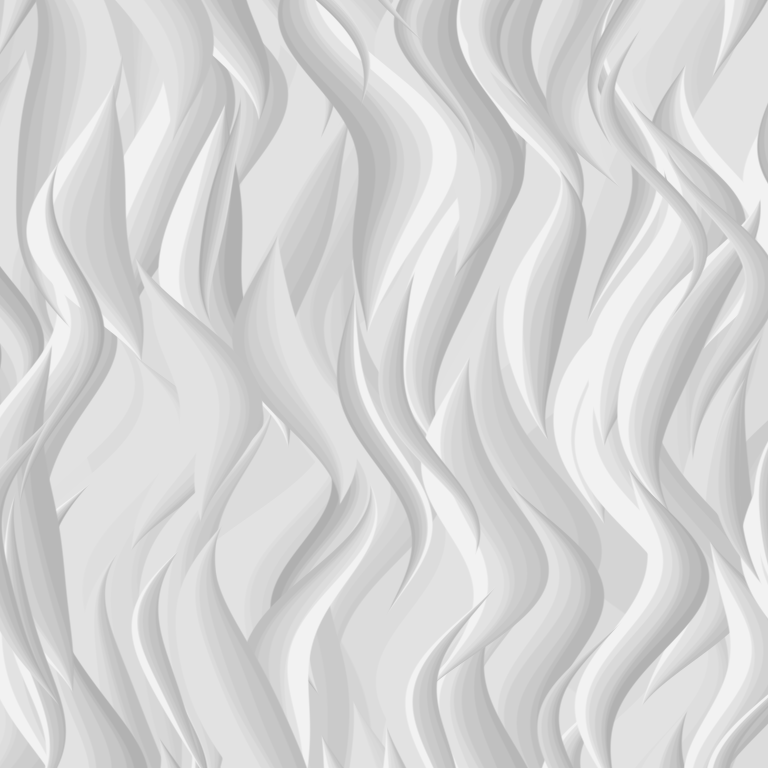
Give the GLSL for this pattern, as a Shadertoy shader.

```glsl
// Pale grey flowing strands: swaying, pointed leaves that run upwards and overlap.
// Each leaf is shaded across its width in flat steps from a light to a dark rim,
// and three scattered layers (broad, medium, slender) are painted back to front.

const float BACKDROP  = 0.862;
const float LEAF_TONE = 0.888;
const float HIGHLIGHT = 0.95;
const float BAND_DROP = 0.036;   // tone lost at each shading step
const int   BANDS     = 5;

float hash(float n) {
    return fract(sin(n * 127.1 + 3.7) * 43758.5453);
}

// Antialiased step for a signed distance.
float softStep(float dist, float edge) {
    return smoothstep(-edge, edge, dist);
}

// Sideways drift shared by all strands; the phase varies over the canvas.
float sway(float y, float phase, float amount) {
    return amount * (sin(13.5 * y + phase) + 0.25 * sin(23.0 * y + 2.0 * phase));
}

// Broad, faint folds behind the leaves.
float backdrop(vec2 p, float edge) {
    float x = p.x + sway(p.y, 4.0 * p.x, 0.04);
    float fold = sin(11.0 * x + 2.0 * sin(4.0 * p.y)) + 0.5 * sin(6.0 * p.y - 5.0 * x);
    float tone = BACKDROP + 0.022 * softStep(fold - 0.6, 12.0 * edge);
    return tone - 0.03 * softStep(-0.85 - fold, 12.0 * edge);
}

// Paints one leaf over a tone. size = half width and half length.
float paintLeaf(float tone, vec2 p, vec2 centre, vec2 size,
                float bandStart, float contrast, float seed, float edge) {
    float t = (p.y - centre.y) / size.y;
    if (abs(t) >= 1.0) return tone;

    // Swaying spine and a width that tapers to both tips
    float phase = 5.0 * centre.x + 1.6 * hash(seed + 0.1);
    float slant = 0.08 * (hash(seed + 0.2) - 0.5);
    float spine = centre.x + sway(p.y, phase, mix(0.035, 0.058, hash(seed + 0.3))) + slant * t;
    float skew = 0.9 * (hash(seed + 0.4) - 0.5);
    float halfWidth = size.x * pow(1.0 - t * t, 1.4) * (1.0 + skew * t);
    float offset = p.x - spine;
    float side = hash(seed + 0.5) < 0.22 ? -1.0 : 1.0;
    float across = 0.5 + 0.5 * side * offset / max(halfWidth, 0.0001);

    // Stepped shading, withdrawing to the dark rim near the tips
    float leafTone = LEAF_TONE;
    for (int k = 0; k < BANDS; k++) {
        float level = float(k) / float(BANDS - 1);
        float limit = mix(bandStart, 0.84, level) + 0.1 * t * t
                    + 0.05 * sin(3.0 * t + 1.5 * float(k) + 6.3 * hash(seed + 0.6));
        leafTone -= BAND_DROP * contrast * softStep((across - limit) * 2.0 * halfWidth, edge);
    }

    // Bright crescent along the light rim of some leaves
    float glow = step(0.62, hash(seed + 0.7)) * step(0.7, contrast);
    float glowLimit = 0.27 - 0.12 * t * t + 0.05 * sin(4.0 * t + seed);
    float rim = softStep((glowLimit - across) * 2.0 * halfWidth, edge);
    leafTone = mix(leafTone, HIGHLIGHT, glow * rim);

    float cover = softStep(halfWidth - abs(offset), edge) * smoothstep(0.0, edge, halfWidth);
    return mix(tone, leafTone, cover);
}

// Scatters leaves on a jittered grid, visited in a shuffled order.
float paintLayer(float tone, vec2 p, ivec2 grid, vec2 size, float keep,
                 float bandStart, vec2 contrastRange, float seed, float edge) {
    ivec2 cells = grid + 2;      // one spare cell on every side
    int total = cells.x * cells.y;
    for (int i = 0; i < total; i++) {
        int index = (i * 37) % total;
        float id = seed + float(index);
        if (hash(id) > keep) continue;
        vec2 cell = vec2(index % cells.x, index / cells.x) - 1.0;
        vec2 jitter = vec2(hash(id + 0.15), hash(id + 0.25));
        vec2 centre = (cell + jitter) / vec2(grid);
        vec2 leafSize = size * mix(vec2(0.7), vec2(1.25), vec2(hash(id + 0.35), hash(id + 0.45)));
        float contrast = mix(contrastRange.x, contrastRange.y, hash(id + 0.55));
        tone = paintLeaf(tone, p, centre, leafSize, bandStart, contrast, id, edge);
    }
    return tone;
}

void mainImage(out vec4 fragColor, in vec2 fragCoord) {
    vec2 p = fragCoord / iResolution.xy;
    float edge = max(0.0015, 1.0 / iResolution.y);

    float tone = backdrop(p, edge);
    tone = paintLayer(tone, p, ivec2(4, 3), vec2(0.105, 0.33), 0.9, 0.45, vec2(0.35, 0.65), 11.0, edge);
    tone = paintLayer(tone, p, ivec2(8, 5), vec2(0.056, 0.235), 0.8, 0.36, vec2(0.65, 1.1), 101.0, edge);
    tone = paintLayer(tone, p, ivec2(6, 4), vec2(0.018, 0.19), 0.55, 0.0, vec2(0.85, 1.1), 307.0, edge);

    fragColor = vec4(vec3(tone), 1.0);
}
```
